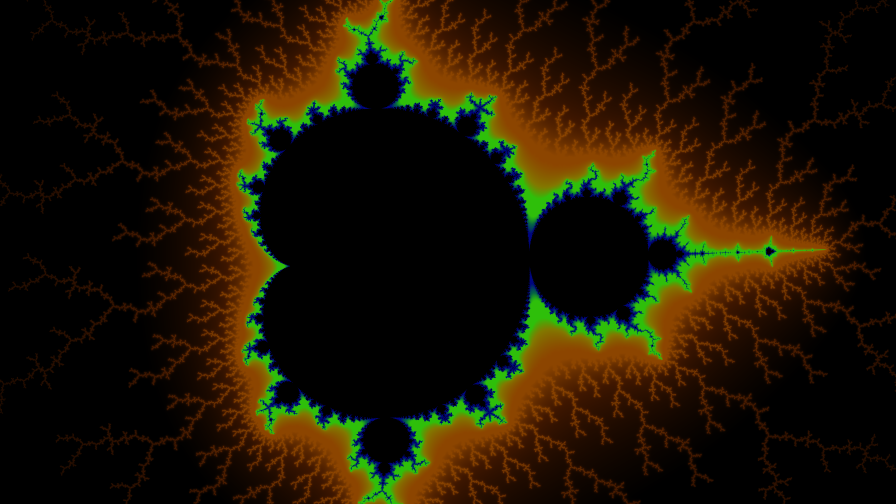
Reproduce this background procedurally as a WebGL 1 fragment shader.

```glsl
precision highp float;

uniform vec2 u_resolution;

const int PERIOD = 12;
const vec2 NUCLEUS_GUESS = vec2(-0.170337, 1.06506);
const vec2 CUSP = vec2(-0.310, -0.0278);
const float VIEW_HEIGHT = 2.12;
const float TILT = 0.0306;
const float BRANCH_WIDTH = 0.0032;

vec2 cmul(vec2 a, vec2 b) {
    return vec2(a.x * b.x - a.y * b.y, a.x * b.y + a.y * b.x);
}

vec2 cdiv(vec2 a, vec2 b) {
    return cmul(a, vec2(b.x, -b.y)) / dot(b, b);
}

// Newton search for a periodic centre; also yields the scale of its island
vec2 findNucleus(vec2 guess, out vec2 islandScale) {
    vec2 c = guess;
    for (int i = 0; i < 6; i++) {
        vec2 z = c;
        vec2 slope = vec2(1.0, 0.0);
        vec2 stretch = vec2(1.0, 0.0);
        for (int k = 1; k < PERIOD; k++) {
            slope = 2.0 * cmul(z, slope) + vec2(1.0, 0.0);
            stretch = 2.0 * cmul(z, stretch);
            z = cmul(z, z) + c;
        }
        islandScale = cdiv(vec2(1.0, 0.0), cmul(slope, stretch));
        c -= cdiv(z, slope);
    }
    return c;
}

bool insideMainBody(vec2 c) {
    vec2 q = vec2(c.x - 0.25, c.y);
    float r2 = dot(q, q);
    bool cardioid = r2 * (r2 + q.x) < 0.25 * c.y * c.y;
    bool disc = length(c + vec2(1.0, 0.0)) < 0.25;
    return cardioid || disc;
}

// Smooth escape count of the island
float escapeLevel(vec2 c) {
    vec2 z = vec2(0.0);
    for (int k = 1; k <= 150; k++) {
        z = cmul(z, z) + c;
        float r2 = dot(z, z);
        if (r2 > 1.0e4) return float(k) - log2(0.5 * log2(r2));
    }
    return 150.0;
}

// Distance to the surrounding branches, iterating offsets from the centre's orbit
float branchDistance(vec2 c, vec2 nucleus, vec2 islandScale) {
    vec2 step0 = cmul(c, islandScale);
    vec2 offset = vec2(0.0);
    vec2 slope = vec2(0.0);
    for (int cycle = 0; cycle < 16; cycle++) {
        vec2 ref = vec2(0.0);
        for (int k = 0; k < PERIOD; k++) {
            slope = 2.0 * cmul(ref + offset, slope) + islandScale;
            offset = cmul(2.0 * ref + offset, offset) + step0;
            ref = cmul(ref, ref) + nucleus;
            // The reference closes its cycle at zero
            vec2 z = k == PERIOD - 1 ? offset : ref + offset;
            float r = length(z);
            if (r > 40.0) return r * log(r) / max(length(slope), 1.0e-9);
        }
    }
    return 0.0;
}

vec3 blend(vec3 base, vec3 tint, float start, float end, float level) {
    return mix(base, tint, clamp((level - start) / (end - start), 0.0, 1.0));
}

vec3 palette(float level) {
    vec3 color = vec3(0.0);
    color = blend(color, vec3(0.25, 0.09, 0.00), 2.0, 4.1, level);
    color = blend(color, vec3(0.55, 0.27, 0.00), 4.1, 5.8, level);
    color = blend(color, vec3(0.51, 0.47, 0.00), 6.4, 8.8, level);
    color = blend(color, vec3(0.18, 0.75, 0.04), 8.8, 10.8, level);
    color = blend(color, vec3(0.02, 0.39, 0.27), 16.0, 20.0, level);
    color = blend(color, vec3(0.00, 0.02, 0.50), 20.0, 28.0, level);
    return blend(color, vec3(0.0), 40.0, 100.0, level);
}

vec3 shade(vec2 c, vec2 nucleus, vec2 islandScale) {
    if (insideMainBody(c)) return vec3(0.0);
    float level = escapeLevel(c);
    if (level < 7.0) {
        float glow = exp(-branchDistance(c, nucleus, islandScale) / BRANCH_WIDTH);
        level += 2.3 * glow * (1.0 - smoothstep(2.5, 7.0, level));
    }
    return palette(level);
}

void main() {
    vec2 islandScale;
    vec2 nucleus = findNucleus(NUCLEUS_GUESS, islandScale);
    vec2 turn = vec2(cos(TILT), -sin(TILT));

    // Four samples smooth the edges
    vec3 color = vec3(0.0);
    for (int i = 0; i < 4; i++) {
        vec2 jitter = vec2(mod(float(i), 2.0), floor(float(i) * 0.5)) * 0.5 - 0.25;
        vec2 uv = (gl_FragCoord.xy + jitter - 0.5 * u_resolution) / u_resolution.y;
        vec2 c = vec2(0.25, 0.0) - cmul((uv - CUSP) * VIEW_HEIGHT, turn);
        color += shade(c, nucleus, islandScale);
    }
    gl_FragColor = vec4(color * 0.25, 1.0);
}
```
